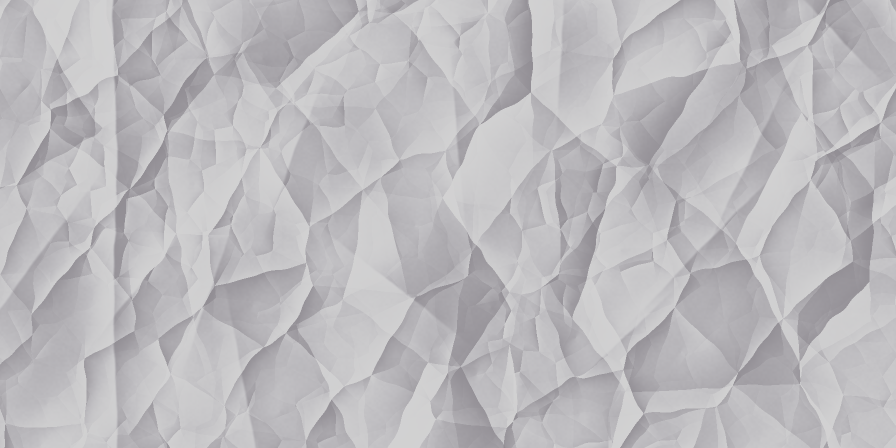
Give the GLSL for this texture, as a Shadertoy shader.

```glsl
// Crumpled white paper: faceted folds and creases lit softly from the left.

const vec3 SHADOW = vec3(0.565, 0.55, 0.575);
const vec3 MIDTONE = vec3(0.748, 0.743, 0.757);
const vec3 LIGHT = vec3(0.823, 0.822, 0.824);
const vec2 LIGHT_DIR = vec2(-0.94, 0.34);
const float BRIGHTNESS = 0.70;      // tone of level paper, 0 shadow to 1 light
const float CONTRAST = 0.33;
const float FACET_SCALE = 3.2;      // large facets per canvas height
const float STRETCH = 1.25;         // facet length over width
const float WARP = 0.06;            // bend of the creases
const float JAG = 0.010;            // raggedness of the creases
const float GRAIN = 0.05;
const float MAIN_FOLD_X = 0.255;    // long vertical fold
const int FOLDS = 12;
const int SAMPLES = 2;              // antialiasing grid per axis

float hash(vec2 p) {
    return fract(sin(dot(p, vec2(127.1, 311.7))) * 43758.5453);
}

vec2 hash2(vec2 p) {
    return vec2(hash(p), hash(p + 37.3));
}

float noise(vec2 p) {
    vec2 i = floor(p), f = fract(p);
    f = f * f * (3.0 - 2.0 * f);
    return mix(mix(hash(i), hash(i + vec2(1, 0)), f.x),
               mix(hash(i + vec2(0, 1)), hash(i + vec2(1, 1)), f.x), f.y);
}

vec2 noise2(vec2 p) {
    return vec2(noise(p), noise(p + 19.7)) - 0.5;
}

// Slope towards the light of a cellular relief, steepest beside its creases.
float cellSlope(vec2 p, vec2 light) {
    vec2 cell = floor(p), nearest = vec2(9.0), second = vec2(9.0), id = cell;
    for (int y = -1; y <= 1; y++)
    for (int x = -1; x <= 1; x++) {
        vec2 c = cell + vec2(x, y);
        vec2 d = p - c - 0.02 - 0.96 * hash2(c);
        if (dot(d, d) < dot(nearest, nearest)) {
            second = nearest;
            nearest = d;
            id = c;
        } else if (dot(d, d) < dot(second, second)) {
            second = d;
        }
    }
    float d1 = length(nearest) + 0.001, d2 = length(second) + 0.001;
    float steepness = 0.14 + 1.2 * exp(-3.8 * (d2 - d1));
    float slope = dot(nearest / d1 - second / d2, light) * steepness;
    float tilt = 0.6 * (hash(id + 71.0) - 0.5);
    return slope * (0.15 + 1.3 * hash(id + 53.0)) + tilt;
}

// Cellular slope with facets drawn out along an angle.
float facets(vec2 p, float angle, float scale) {
    float c = cos(angle), s = sin(angle);
    mat2 turn = mat2(c / STRETCH, -s, s / STRETCH, c);
    return cellSlope(turn * p * scale + 20.0 * angle, turn * LIGHT_DIR);
}

// Light and dark flanks of a ridge at signed distance d.
float ridge(float d, float width) {
    float edge = smoothstep(-0.004, 0.004, d) * 2.0 - 1.0;
    return -edge * exp(-abs(d) / width);
}

// Scattered straight folds of limited length.
float folds(vec2 p) {
    float sum = 0.0;
    for (int i = 0; i < FOLDS; i++) {
        vec2 seed = vec2(float(i), 4.0);
        vec2 q = p - vec2((float(i) + hash(seed)) * 2.0 / float(FOLDS), hash(seed + 8.0));
        float angle = mix(0.6, 2.6, hash(seed + 15.0));
        vec2 along = vec2(cos(angle), sin(angle));
        float reach = dot(q, along) / mix(0.10, 0.22, hash(seed + 23.0));
        float across = dot(q, vec2(along.y, -along.x));
        sum += ridge(across, 0.045) * exp(-reach * reach);
    }
    return sum;
}

float paperSlope(vec2 p) {
    vec2 bent = p + WARP * noise2(p * 3.1) + JAG * noise2(p * 27.0);
    float crumple = smoothstep(0.25, 0.75, noise(p * 3.4 + 5.0));
    float crinkle = smoothstep(0.40, 0.80, noise(p * 4.3 + 31.0));

    float s = 0.75 * facets(bent, 2.1, FACET_SCALE);
    s -= mix(0.30, 0.72, crumple) * facets(bent, 0.85, FACET_SCALE * 1.9);
    s += mix(0.10, 0.56, crinkle) * facets(bent, 2.5, FACET_SCALE * 4.2);

    // Broad soft undulation
    vec2 ahead = p + 0.06 * LIGHT_DIR;
    s += 2.6 * (noise(p * 4.5 + 9.0) - noise(ahead * 4.5 + 9.0));

    // Long folds
    vec2 ragged = mix(p, bent, 0.35);
    s += 0.8 * folds(ragged);
    float fade = 0.4 + 0.8 * noise(vec2(2.0, p.y * 4.0));
    s += 1.3 * fade * ridge(ragged.x - MAIN_FOLD_X, 0.06);
    return s;
}

vec3 paperColor(vec2 p) {
    float tone = BRIGHTNESS + CONTRAST * paperSlope(p) + GRAIN * (noise(p * 190.0) - 0.5);
    tone = tone > 0.8 ? 1.0 - 0.2 * exp((0.8 - tone) / 0.2) : tone;
    tone = tone < 0.25 ? 0.25 * exp((tone - 0.25) / 0.25) : tone;
    return tone < 0.7 ? mix(SHADOW, MIDTONE, tone / 0.7)
                      : mix(MIDTONE, LIGHT, (tone - 0.7) / 0.3);
}

void mainImage(out vec4 fragColor, in vec2 fragCoord) {
    vec3 color = vec3(0.0);
    for (int i = 0; i < SAMPLES * SAMPLES; i++) {
        vec2 offset = (vec2(i % SAMPLES, i / SAMPLES) + 0.5) / float(SAMPLES) - 0.5;
        color += paperColor((fragCoord + offset) / iResolution.y);
    }
    fragColor = vec4(color / float(SAMPLES * SAMPLES), 1.0);
}
```
